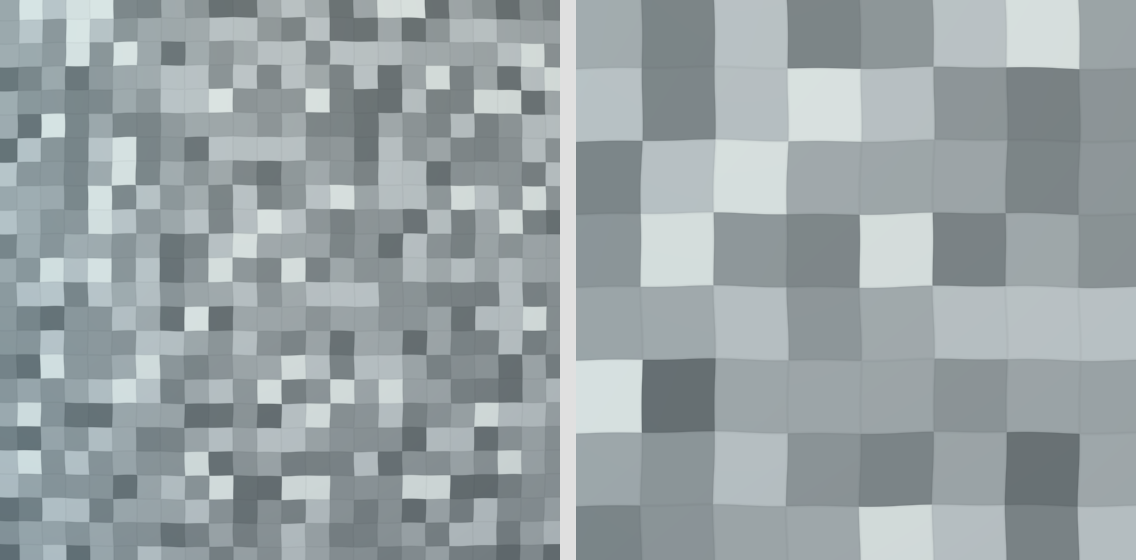
Left: the whole. Right: its middle third, enlarged.
A WebGL 1 fragment shader for this pattern:

```glsl
precision highp float;
// Mosaic of flat square tiles in six cool greys, softly lit from the upper left.
uniform vec2 u_resolution;

float hash(vec2 cell) {
  vec3 p = fract(cell.xyx * vec3(0.1031, 0.1030, 0.0973));
  p += dot(p, p.yzx + 33.33);
  return fract((p.x + p.y) * p.z);
}

// Six stepped greys, weighted by how often each occurs.
vec3 tileColor(vec2 cell) {
  float pick = hash(cell + 61.0);
  vec3 grey = vec3(0.41, 0.44, 0.445);
  grey += 0.070 * step(0.10, pick);
  grey += 0.065 * step(0.27, pick);
  grey += 0.070 * step(0.51, pick);
  grey += 0.095 * step(0.76, pick);
  grey += vec3(0.115, 0.115, 0.100) * step(0.925, pick);
  // Slight paint variation from tile to tile.
  return grey + 0.022 * (hash(cell + 117.0) - 0.5);
}

void main() {
  vec2 uv = gl_FragCoord.xy / u_resolution;

  // About 23 tiles each way, with a slight lens bulge and hand-laid wobble.
  vec2 p = uv - vec2(0.5026, 0.496);
  vec2 grid = p * 23.0 * (1.0 + 0.05 * dot(p, p));
  grid += 0.012 * sin(grid.yx * 1.7 + vec2(0.4, 2.1));
  grid += 0.008 * sin(grid.yx * 4.3 + vec2(1.9, 0.7));
  vec2 pixel = 23.0 / u_resolution;

  // Blend the four nearest tiles across a narrow, smooth edge.
  vec2 corner = floor(grid - 0.5);
  vec2 fromEdge = fract(grid - 0.5) - 0.5;
  vec2 blend = clamp(fromEdge / (pixel * 1.3) + 0.5, 0.0, 1.0);
  vec3 lower = mix(tileColor(corner), tileColor(corner + vec2(1.0, 0.0)), blend.x);
  vec3 upper = mix(tileColor(corner + vec2(0.0, 1.0)), tileColor(corner + 1.0), blend.x);
  vec3 color = mix(lower, upper, blend.y);

  // Faint hairline seams.
  vec2 seam = 1.0 - smoothstep(vec2(0.0), 0.02 + pixel, abs(fromEdge));
  color *= 1.0 - 0.035 * max(seam.x, seam.y);

  // Broad lighting: brighter top left, dimmer lower right, cyan left side.
  color *= 1.0 + 0.05 * (uv.y - 0.5) - 0.04 * (uv.x - 0.5);
  color *= 1.015 - 0.07 * dot(p, p);
  float leftGlow = 1.0 - smoothstep(0.0, 0.5, uv.x);
  color += leftGlow * vec3(-0.015, 0.010, 0.020);
  color += (1.0 - uv.y) * vec3(-0.010, -0.003, 0.008);

  gl_FragColor = vec4(color, 1.0);
}
```
